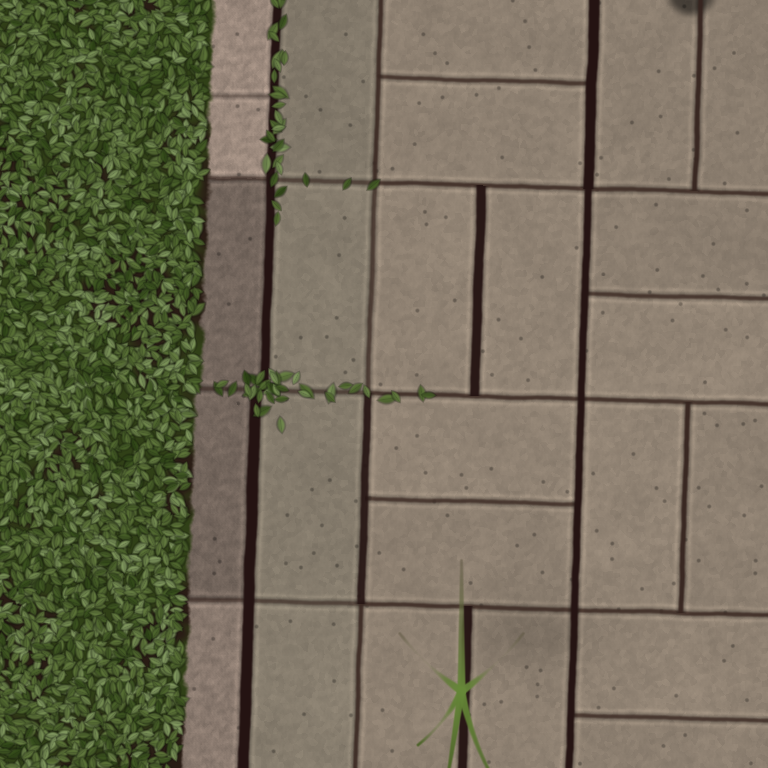
Give the GLSL for this texture, as a Shadertoy shader.

```glsl
// Paving seen from above: a lawn on the left, a curb, a border course and a basket-weave
// of paired bricks. Sheared grid coordinates place the bricks; seams are distance bands;
// lawn and weeds are the same scattered leaf cells, thinned by a density field.

vec2 hash2(vec2 p) {
    vec3 a = fract(p.xyx * vec3(.1031, .1030, .0973));
    a += dot(a, a.yzx + 33.33);
    return fract((a.xx + a.yz) * a.zy);
}

// Layered sines, roughly -1..1
float ripple(vec2 p) {
    float sum = 0., amp = .5;
    for (int i = 0; i < 5; i++) {
        p = mat2(.8, .6, -.6, .8) * p * 1.7 + 1.3;
        sum += amp * sin(p.x + 1.5 * sin(p.y)) * cos(p.y * .8);
        amp *= .72;
    }
    return sum;
}

// Nearest cell: distance and random id
vec2 cellular(vec2 p) {
    vec2 best = vec2(9., 0.), cell = floor(p);
    for (int k = 0; k < 9; k++) {
        vec2 id = cell + vec2(k % 3 - 1, k / 3 - 1);
        vec2 h = hash2(id);
        float d = length(id + h - p);
        if (d < best.x) best = vec2(d, fract(h.x * 17. + h.y * 5.));
    }
    return best;
}

// Grid position: x leans left going down, y counts rows of bricks
vec2 gridPos(vec2 p) {
    return vec2(p.x + .033 * p.y, (p.y - .028 * (p.x - .5) + .0365) / .2745);
}

float lawnEdge(float row) { return .278 - .007 * step(2., row); }
float curbSeam(float row) { return .361 - .011 * step(2., row); }

// Chance that a leaf grows at p
float leafDensity(vec2 p) {
    vec2 g = gridPos(p);
    float lawn = 1. - smoothstep(-.012, -.004, g.x - lawnEdge(g.y));
    float strip = .6 * exp(-pow((g.x - .366) / .008, 2.)) * (1. - smoothstep(.25, .29, p.y));
    strip += .35 * exp(-pow((g.x - .36) / .006, 2.)) * smoothstep(.4, .44, p.y) * step(p.y, .5);
    vec2 c = (p - vec2(.355, .505)) / vec2(.033, .02);
    float clump = .95 * exp(-dot(c, c));
    float row2 = .45 * exp(-pow((g.y - 2.) / .022, 2.)) * step(.27, p.x) * step(p.x, .56);
    float row1 = .35 * exp(-pow((g.y - 1.) / .02, 2.)) * step(.36, p.x) * step(p.x, .49);
    return max(lawn, max(max(strip, clump), max(row1, row2)));
}

void drawLeaves(inout vec3 col, vec2 p, float px) {
    for (int layer = 0; layer < 3; layer++) {
        float scale = 50. + 11. * float(layer);
        vec2 q = p * scale + 7.3 * float(layer), cell = floor(q);
        for (int k = 0; k < 9; k++) {
            vec2 id = cell + vec2(k % 3 - 1, k / 3 - 1);
            vec2 h = hash2(id + 31. * float(layer)), tone = hash2(id + 90.5);
            vec2 root = (id + h - 7.3 * float(layer)) / scale;
            if (tone.x * .9 > leafDensity(root)) continue;
            float a = 6.283 * fract(h.x * 7. + tone.y * 3.);
            vec2 d = mat2(cos(a), -sin(a), sin(a), cos(a)) * (q - id - h);
            float width = .27 * (1. - d.x * d.x / .4);
            float edge = abs(d.y) - width, aa = .06 + px * scale;
            float light = clamp(.15 + .8 * tone.y + .2 * ripple(root * 22.), 0., 1.);
            vec3 leaf = mix(vec3(.19, .28, .09), vec3(.36, .45, .22), smoothstep(0., .55, light));
            leaf = mix(leaf, vec3(.50, .59, .37), smoothstep(.55, 1., light));
            leaf *= .95 + .5 * d.y - .12 * exp(-abs(d.y) * 25.);
            col *= 1. - .3 * (1. - smoothstep(0., .22, edge));
            col = mix(col, leaf, 1. - smoothstep(-aa, aa, edge));
        }
    }
}

// Dark gap of half width w, with a worn pale rim
void drawSeam(inout vec3 col, float d, float w, float strength, float px) {
    d = abs(d);
    col *= 1. + .13 * exp(-pow((d - w - .006) / .003, 2.));
    col *= 1. - .18 * exp(-pow((d - w) / .005, 2.));
    vec3 gap = mix(vec3(.25, .18, .15), vec3(.14, .075, .07), smoothstep(.001, .004, w));
    col = mix(col, gap, strength * (1. - smoothstep(w - .001, w + .0015 + px, d)));
}

void mainImage(out vec4 fragColor, in vec2 fragCoord) {
    vec2 p = fragCoord / iResolution.xy;
    p.y = 1. - p.y;
    float px = 1. / iResolution.y;

    // Brick layout
    vec2 g = gridPos(p + .0012 * vec2(ripple(p * 16.), ripple(p.yx * 18. + 4.)));
    float row = floor(g.y), weave = (g.x - .496) / .278, column = floor(weave);
    vec2 f = fract(vec2(weave, g.y)) - .5;
    bool paved = g.x > .496, curb = g.x < curbSeam(g.y);
    bool flat_ = mod(column + row, 2.) < .5;
    float pairSide = paved ? step(0., flat_ ? f.y : f.x) : 0.;

    // Stone surface
    float tint = hash2(vec2(column * 2. + pairSide + 20., row + 3.)).x;
    vec3 col = vec3(.555, .502, .443) * (.97 + .06 * tint);
    if (!paved) col *= vec3(.94, .965, .96);
    if (curb) col = vec3(.56, .495, .45) * (row < .5 ? 1.07 : row < 2.5 ? .8 : .95);
    col *= 1. + .035 * ripple(p * 18.) + (curb ? .09 : .035) * ripple(p * 110.);
    vec2 grain = cellular(p * 130.), pit = cellular(p * 42.);
    col *= 1. + .06 * (grain.y - .5);
    col *= 1. - .28 * step(.86, pit.y) * (1. - smoothstep(.04, .16, pit.x));
    vec2 stain = (p - vec2(.7, .82)) / vec2(.1, .04);
    col *= 1. - .13 * exp(-dot(stain, stain));
    col *= 1. - .5 * (1. - smoothstep(.015, .03, length((p - vec2(.9, -.004)) * vec2(.8, 1.))));

    // Seams, thin ones first
    if (curb) drawSeam(col, p.y - .125, .0003, .3, px);
    drawSeam(col, (fract(g.y + .5) - .5) * .2745, .0016, paved ? .85 : .6, px);
    if (paved && flat_) drawSeam(col, f.y * .2745, .0015, .8, px);
    if (paved && !flat_) drawSeam(col, f.x * .278, column < .5 ? .005 : .0022, .95, px);
    drawSeam(col, g.x - .496, row == 2. ? .0038 : .0018, row == 1. ? .7 : .9, px);
    drawSeam(col, g.x - .774, row < .5 ? .0058 : .0036, 1., px);
    drawSeam(col, g.x - curbSeam(g.y), row < 1.5 ? .0045 : .0062, 1., px);

    // Soil under the lawn, then leaves
    float bank = g.x - lawnEdge(g.y) + .004 * ripple(p * 40.);
    vec3 soil = mix(vec3(.19, .25, .09), vec3(.16, .11, .08), smoothstep(-.1, .5, ripple(p * 9.)));
    col = mix(soil, col, smoothstep(-.003, .003 + px, bank));
    drawLeaves(col, p, px);

    // Tuft of blades: three fan upward, three downward
    for (int i = 0; i < 6; i++) {
        float k = float(i % 3) - 1.;
        bool up = i < 3;
        float a = up ? .82 * k : 3.1416 + .52 * k + .16;
        float len = up ? .17 - .06 * abs(k) : .11 - .02 * k;
        vec2 d = p - vec2(.601, .9), dir = vec2(sin(a), -cos(a));
        float t = clamp(dot(d, dir) / len, 0., 1.);
        float off = length(d - dir * t * len - vec2(.006 * k * t * (1. - t) * 4., 0.));
        vec3 blade = mix(vec3(.40, .53, .22), up ? vec3(.36, .33, .25) : vec3(.29, .38, .15), t);
        float w = .0045 * (1. - .75 * t);
        col = mix(col, blade, (up ? 1. - .5 * t : .95) * (1. - smoothstep(w - .001, w + .001 + px, off)));
    }
    fragColor = vec4(clamp(col, 0., 1.), 1.);
}
```
